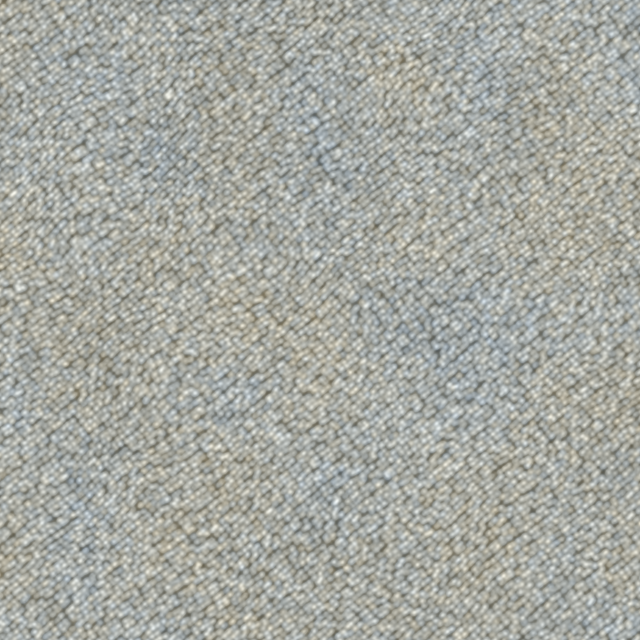
This texture is drawn by a Shadertoy shader. Its source:

```glsl
// Pale grey woven wool: soft, uneven stitches lie in slanted rows.
// Each stitch is a jittered Gaussian bump on a warped, rotated lattice;
// dark gaps, mixed yarn tints, fine fibres and faint patches are added.

#define STITCHES vec2(97.0, 106.0) // per canvas, along and across the rows
#define ROW_ANGLE 0.68
#define JITTER 0.40
#define WARP 0.012
#define SOFTNESS vec2(4.5, 5.8)    // falloff along and across a row
#define YARN_COLOUR vec3(0.661, 0.671, 0.647)
#define WARM_TINT vec3(0.030, 0.004, -0.036)
#define CONTRAST 0.25
#define GAP_DEPTH 0.13
#define FIBRE_DEPTH 0.10
#define PATCH_DEPTH 0.05

vec3 hash3(vec2 cell) {
    vec3 q = fract(cell.xyx * vec3(0.1031, 0.1030, 0.0973));
    q += dot(q, q.yxz + 33.33);
    return fract((q.xxy + q.yzz) * q.zyx);
}

float valueNoise(vec2 p) {
    vec2 cell = floor(p);
    vec2 f = fract(p);
    f = f * f * (3.0 - 2.0 * f);
    float low = mix(hash3(cell).x, hash3(cell + vec2(1, 0)).x, f.x);
    float high = mix(hash3(cell + vec2(0, 1)).x, hash3(cell + vec2(1, 1)).x, f.x);
    return mix(low, high, f.y);
}

// Returns the height of the stitches (x) and their blended yarn tint (y).
vec2 stitches(vec2 p) {
    vec2 cell = floor(p);
    float height = 0.0;
    float tint = 0.0;
    float total = 0.0001;
    for (int y = -1; y <= 1; y++) {
        for (int x = -1; x <= 1; x++) {
            vec2 id = cell + vec2(x, y);
            vec3 shift = hash3(id);
            vec3 yarn = hash3(id + 371.0);
            vec2 d = p - id - 0.5 - JITTER * (shift.xy - 0.5);
            float bump = exp(-dot(d * d, SOFTNESS));
            height += bump * mix(0.6, 1.4, shift.z);
            tint += bump * (yarn.x + yarn.y - 1.0);
            total += bump;
        }
    }
    return vec2(height, tint / total);
}

void mainImage(out vec4 fragColor, in vec2 fragCoord) {
    vec2 uv = fragCoord / iResolution.y;

    // Slanted rows, bent slightly by slow noise
    vec2 bend = vec2(valueNoise(uv * 9.0 + 40.0), valueNoise(uv * 9.0 + 80.0)) - 0.5;
    vec2 p = uv + WARP * bend;
    float c = cos(ROW_ANGLE);
    float s = sin(ROW_ANGLE);
    vec2 rows = vec2(c * p.x + s * p.y, c * p.y - s * p.x);
    vec2 weave = stitches(rows * STITCHES);

    // Bright crowns and dark gaps
    float gap = 1.0 - smoothstep(0.0, 0.45, weave.x);
    float light = CONTRAST * (weave.x - 0.63) - GAP_DEPTH * gap;

    // Fine fibres and broad, faint patches
    light += FIBRE_DEPTH * (valueNoise(uv * 230.0 + 17.0) - 0.5);
    float patches = 0.6 * valueNoise(uv * 6.0 + 5.0) + 0.4 * valueNoise(uv * 17.0 + 9.0);
    light += PATCH_DEPTH * (patches - 0.5);

    // Warm and cool yarns, with warmer gaps
    float warmth = weave.y + 0.5 * gap + 1.2 * (valueNoise(uv * 8.0 + 60.0) - 0.5);
    vec3 colour = YARN_COLOUR + light + WARM_TINT * warmth;
    fragColor = vec4(clamp(colour, 0.0, 1.0), 1.0);
}
```
